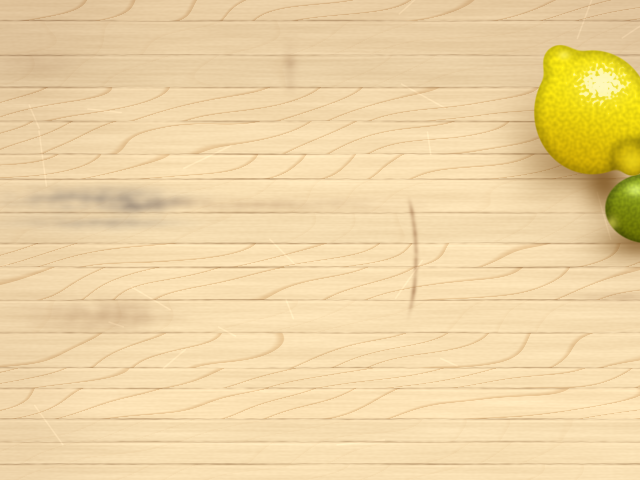
Write a Shadertoy shader that draws this texture.

```glsl
const vec2 LEMON = vec2(1.234, 0.766);
const vec2 LEMON_TIP = vec2(1.167, 0.871);
const vec2 LEMON_NUB = vec2(1.318, 0.664);
const vec2 LIME = vec2(1.352, 0.566);
const vec2 LIME_SIZE = vec2(0.091, 0.073);

float hash(float n) { return fract(sin(n * 127.1) * 4375.85); }

vec2 gradient(vec2 cell) {
    float a = 6.2832 * fract(sin(dot(cell, vec2(127.1, 311.7))) * 4375.85);
    return vec2(cos(a), sin(a));
}

float noise(vec2 p) {
    vec2 i = floor(p), f = fract(p);
    vec2 u = f * f * f * (f * (f * 6.0 - 15.0) + 10.0);
    vec2 e = vec2(0.0, 1.0);
    float low = mix(dot(gradient(i), f), dot(gradient(i + e.yx), f - e.yx), u.x);
    float high = mix(dot(gradient(i + e.xy), f - e.xy), dot(gradient(i + 1.0), f - 1.0), u.x);
    return mix(low, high, u.y);
}

float ellipse(vec2 p, vec2 radius) {
    return (length(p / radius) - 1.0) * min(radius.x, radius.y);
}

float smoothUnion(float a, float b, float k) {
    float h = max(k - abs(a - b), 0.0) / k;
    return min(a, b) - h * h * k * 0.25;
}

float blot(vec2 p, vec2 centre, vec2 radius) {
    vec2 q = (p - centre) / radius;
    return exp(-dot(q, q));
}

float segment(vec2 p, vec2 a, vec2 b) {
    vec2 d = b - a;
    return length(p - a - d * clamp(dot(p - a, d) / dot(d, d), 0.0, 1.0));
}

vec3 planks(vec2 p, float px) {
    float seams[16] = float[16](0.957, 0.885, 0.818, 0.747, 0.679, 0.627, 0.557, 0.493,
                                0.443, 0.375, 0.307, 0.234, 0.191, 0.127, 0.080, 0.033);
    float upper = 1.05, lower = -0.02, id = 0.0;
    for (int i = 0; i < 16; i++) {
        if (p.y >= seams[i]) { lower = seams[i]; break; }
        upper = seams[i];
        id += 1.0;
    }
    float v = (p.y - lower) / (upper - lower);
    float seed = hash(id + 3.0);

    // Base tone, darker toward the top and the left
    float shade = 0.75 * smoothstep(0.6, 1.05, p.y) + 0.4 * smoothstep(0.4, 0.0, p.x);
    shade += 0.35 * smoothstep(1.0, 1.4, p.x) * smoothstep(0.2, 0.5, p.y);
    vec3 col = mix(vec3(0.975, 0.875, 0.700), vec3(0.865, 0.755, 0.600), min(shade, 1.0));
    col *= 0.985 + 0.035 * seed;

    // Fine fibres and broad streaks
    float fibre = noise(vec2(p.x * 7.0 + id * 9.0, p.y * 210.0));
    float streak = noise(vec2(p.x * 2.5 + id * 5.0, p.y * 48.0));
    float pore = noise(p * vec2(90.0, 260.0));
    col *= 1.0 + vec3(0.6, 0.8, 1.1) * (0.045 * fibre + 0.05 * streak + 0.025 * pore);

    // Slanted growth rings
    float slant = mix(0.06, 0.26, seed);
    float ring = 7.0 * (p.x - slant * v * (1.4 - 0.4 * v));
    ring += 1.8 * noise(vec2(p.x * 3.0, p.y * 9.0 + id * 4.0));
    float ringLine = smoothstep(0.86, 0.98, fract(ring)) * smoothstep(1.0, 0.98, fract(ring));
    float figured = max(step(0.62, seed), max(step(abs(id - 3.0), 0.1), step(abs(id - 11.5), 0.6)));
    col *= 1.0 - vec3(0.07, 0.12, 0.18) * ringLine * mix(0.15, 1.0, figured);

    // Joints with a pale lip below
    float strength = 0.45 + 0.9 * noise(vec2(p.x * 5.0, id * 3.7)) + 0.5 * noise(vec2(p.x * 45.0, id));
    float joint = 1.0 - smoothstep(0.0005, 0.0012 + px, min(p.y - lower, upper - p.y));
    col *= 1.0 - vec3(0.20, 0.25, 0.30) * joint * clamp(strength, 0.08, 1.0);
    return col + 0.025 * blot(p, vec2(p.x, upper - 0.005), vec2(1.0, 0.002));
}

vec3 wear(vec3 col, vec2 p, float px) {
    // Smudges broken up along the grain
    float ragged = clamp(0.9 + 0.9 * noise(p * vec2(9.0, 55.0)) + 0.5 * noise(p * 35.0), 0.0, 1.4);
    float grey = 0.55 * blot(p, vec2(0.20, 0.585), vec2(0.15, 0.022));
    grey += 0.38 * blot(p, vec2(0.31, 0.572), vec2(0.065, 0.016));
    grey += 0.30 * blot(p, vec2(0.20, 0.535), vec2(0.15, 0.014));
    float brown = 0.36 * blot(p, vec2(0.21, 0.345), vec2(0.13, 0.030));
    brown += 0.20 * blot(p, vec2(0.08, 0.868), vec2(0.06, 0.020));
    brown += 0.25 * blot(p, vec2(0.605, 0.860), vec2(0.013, 0.045));
    brown += 0.22 * blot(p, vec2(0.56, 0.574), vec2(0.28, 0.014));
    brown += 0.18 * blot(p, vec2(1.31, 0.380), vec2(0.12, 0.010));
    col = mix(col, vec3(0.57, 0.52, 0.47), min(grey * ragged, 0.75));
    col = mix(col, vec3(0.66, 0.51, 0.37), brown * ragged);

    // Long bowed scuff
    float bow = p.x - 0.867 + (p.y - 0.465) * (p.y - 0.465);
    float extent = smoothstep(0.325, 0.39, p.y) * smoothstep(0.60, 0.55, p.y);
    col = mix(col, vec3(0.65, 0.48, 0.33), 0.5 * ragged * extent * exp(-pow(bow / 0.005, 2.0)));

    // Pale scratches
    for (float i = 0.0; i < 22.0; i++) {
        vec2 a = vec2(hash(i + 0.3) * 1.33, hash(i + 40.7));
        float turn = 6.2832 * hash(i + 80.1);
        vec2 b = a + vec2(cos(turn), sin(turn)) * mix(0.03, 0.12, hash(i + 9.6));
        col += 0.045 * (1.0 - smoothstep(0.0, 0.001 + px, segment(p, a, b)));
    }
    return col;
}

vec3 shadows(vec3 col, vec2 p) {
    float soft = 0.28 * blot(p, vec2(1.13, 0.70), vec2(0.07, 0.10));
    soft += 0.45 * blot(p, vec2(1.21, 0.65), vec2(0.075, 0.045));
    soft += 0.65 * blot(p, vec2(1.265, 0.61), vec2(0.045, 0.055));
    soft += 0.70 * blot(p, vec2(1.335, 0.495), vec2(0.08, 0.035));
    return mix(col, vec3(0.46, 0.30, 0.10), min(soft, 0.85));
}

vec3 limeSkin(vec2 p, float d) {
    float light = smoothstep(-0.07, 0.06, p.y - LIME.y + 0.3 * (p.x - LIME.x));
    vec3 col = mix(vec3(0.42, 0.45, 0.02), vec3(0.57, 0.66, 0.12), light);
    col *= mix(0.72, 1.0, smoothstep(0.0, 0.018, -d)) + 0.16 * noise(p * 150.0);
    col = mix(col, vec3(0.78, 0.76, 0.28), 0.75 * blot(p, vec2(1.275, 0.535), vec2(0.012, 0.014)));
    return col + 0.28 * blot(p, vec2(1.325, 0.604), vec2(0.020, 0.013));
}

vec3 lemonSkin(vec2 p, float d) {
    float light = smoothstep(-0.14, 0.06, p.y - LEMON.y + 0.25 * (p.x - LEMON.x));
    vec3 col = mix(vec3(0.80, 0.66, 0.02), vec3(0.96, 0.89, 0.07), light);
    col *= mix(0.82, 1.0, smoothstep(0.0, 0.025, -d));
    float dimple = noise(p * 125.0);
    col *= 1.0 + 0.13 * dimple;
    // Nub, crease and broken gloss
    float crease = exp(-pow((length(p - LEMON_NUB) - 0.042) / 0.012, 2.0));
    col *= 1.0 - 0.20 * crease;
    col = mix(col, vec3(0.93, 0.84, 0.12), 0.7 * blot(p, LEMON_NUB, vec2(0.024)));
    float gloss = blot(p, vec2(1.255, 0.825), vec2(0.055, 0.040));
    float sparkle = smoothstep(0.42, 0.75, gloss + 0.75 * dimple);
    col = mix(col, vec3(1.0, 0.98, 0.80), 0.25 * gloss + 0.65 * sparkle);
    return mix(col, vec3(1.0, 0.96, 0.50), 0.5 * blot(p, vec2(1.175, 0.885), vec2(0.012, 0.009)));
}

void mainImage(out vec4 fragColor, in vec2 fragCoord) {
    float px = 1.0 / iResolution.y;
    vec2 p = fragCoord * px;
    vec3 col = shadows(wear(planks(p, px), p, px), p);

    float lime = ellipse(p - LIME, LIME_SIZE);
    col = mix(col, limeSkin(p, lime), smoothstep(px, -px, lime));

    float lemon = ellipse(p - LEMON, vec2(0.121, 0.129));
    lemon = smoothUnion(lemon, length(p - LEMON_TIP) - 0.035, 0.025);
    lemon = smoothUnion(lemon, length(p - LEMON_NUB) - 0.030, 0.020);
    col = mix(col, lemonSkin(p, lemon), smoothstep(px, -px, lemon));
    fragColor = vec4(clamp(col, 0.0, 1.0), 1.0);
}
```
